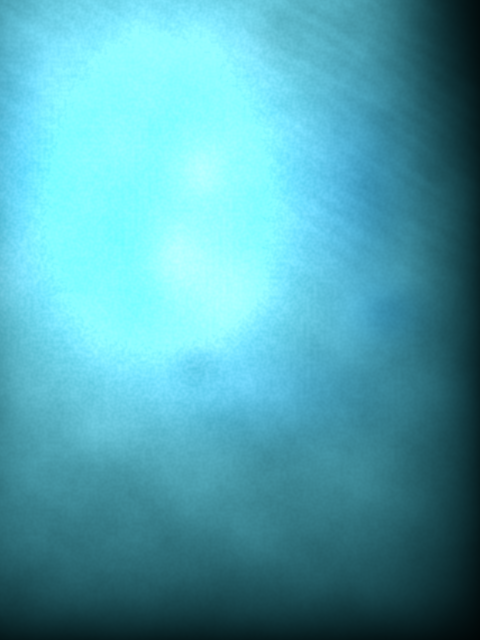
Write a WebGL 1 fragment shader that draws this background.

```glsl
precision highp float;
// A soft cyan glow, up and left of the centre, fading into dark teal edges.
// One light level is built from an uneven ellipse and exponential edge shade,
// mottled with gradient noise, then turned into colour by a smooth ramp.
uniform vec2 u_resolution;

#define GLOW_CENTER vec2(0.35, 0.66)
#define GLOW_GAIN 0.38
#define HAZE_LEVEL 0.77
#define RIGHT_FALLOFF 6.3
#define BOTTOM_FALLOFF 5.4
#define CLOUD_SCALE 8.0
#define CLOUD_AMOUNT 0.15
#define STREAK_AMOUNT 0.06
#define GRAIN_AMOUNT 0.04
#define BLUE_TINT vec3(-0.05, -0.01, 0.07)
#define PALE_TINT vec3(0.12, 0.02, 0.0)

vec2 hashGradient(vec2 cell) {
  float angle = 6.2832 * fract(sin(dot(cell, vec2(127.1, 311.7))) * 43758.5);
  return vec2(cos(angle), sin(angle));
}

float gradientNoise(vec2 p) {
  vec2 i = floor(p), f = fract(p);
  vec2 w = f * f * f * (f * (f * 6.0 - 15.0) + 10.0);
  float a = dot(hashGradient(i), f);
  float b = dot(hashGradient(i + vec2(1.0, 0.0)), f - vec2(1.0, 0.0));
  float c = dot(hashGradient(i + vec2(0.0, 1.0)), f - vec2(0.0, 1.0));
  float d = dot(hashGradient(i + 1.0), f - 1.0);
  return mix(mix(a, b, w.x), mix(c, d, w.x), w.y);
}

float clouds(vec2 p) {
  float sum = 0.0, amplitude = 0.6;
  for (int octave = 0; octave < 4; octave++) {
    sum += amplitude * gradientNoise(p);
    p = mat2(1.6, 1.2, -1.2, 1.6) * p + 3.7;
    amplitude *= 0.5;
  }
  return sum;
}

// Soft elliptical spot, 1 at its centre
float spot(vec2 uv, vec2 center, vec2 radius) {
  vec2 q = (uv - center) / radius;
  return exp(-dot(q, q));
}

// Bright ellipse with a different reach on each side
float glow(vec2 uv) {
  vec2 q = uv - GLOW_CENTER;
  vec2 reach = vec2(q.x > 0.0 ? 0.32 : 0.38, q.y > 0.0 ? 0.32 : 0.30);
  return 1.0 - smoothstep(0.4, 1.5, length(q / reach));
}

// Darkening toward the edges and the upper right corner
float edgeShade(vec2 uv) {
  float right = mix(0.2, 1.0, 1.0 - exp(-RIGHT_FALLOFF * (1.0 - uv.x)));
  float bottom = mix(0.14, 1.0, 1.0 - exp(-BOTTOM_FALLOFF * uv.y));
  float left = 1.0 - 0.18 * exp(-12.0 * uv.x);
  float corner = 1.0 - 0.7 * spot(uv, vec2(1.02, 1.02), vec2(0.18, 0.25));
  return right * bottom * left * corner;
}

vec3 lightRamp(float level) {
  return vec3(0.57 * pow(level, 1.4), level, min(1.1 * level, 1.0));
}

void main() {
  vec2 uv = gl_FragCoord.xy / u_resolution;
  vec2 p = vec2(uv.x * 0.75, uv.y);
  float core = glow(uv);

  // Mottling, fine grain, and diagonal streaks in the upper part
  float mottle = clouds(p * CLOUD_SCALE);
  float grain = gradientNoise(p * 190.0) + 0.7 * gradientNoise(p * 90.0 + 5.3);
  vec2 along = vec2(p.x * 0.85 - p.y * 0.53, p.x * 0.53 + p.y * 0.85);
  float streaks = gradientNoise(along.yx * vec2(70.0, 8.0))
                * smoothstep(0.4, 0.7, uv.y) * (1.0 - 0.8 * core);

  float level = (HAZE_LEVEL + GLOW_GAIN * core) * edgeShade(uv);
  level *= 1.0 + CLOUD_AMOUNT * mottle * (1.3 - core)
         + STREAK_AMOUNT * streaks + GRAIN_AMOUNT * grain;
  level -= 0.08 * spot(uv, vec2(0.41, 0.43), vec2(0.05, 0.03));
  level -= 0.08 * spot(uv, vec2(0.57, 0.94), vec2(0.06, 0.04));
  level -= 0.04 * spot(uv, vec2(0.77, 0.70), vec2(0.07, 0.04));
  level += 0.05 * spot(uv, vec2(0.73, 0.50), vec2(0.06, 0.06));
  level += 0.04 * spot(uv, vec2(0.82, 0.60), vec2(0.06, 0.06));
  vec3 color = lightRamp(clamp(level, 0.0, 0.99));

  // Bluer rim beside the glow, and pale patches inside it
  float blue = spot(uv, vec2(0.73, 0.70), vec2(0.12, 0.17))
             + 0.6 * spot(uv, vec2(0.80, 0.51), vec2(0.08, 0.05))
             + 0.6 * spot(uv, vec2(0.02, 0.78), vec2(0.12, 0.18))
             + 0.7 * spot(uv, vec2(0.55, 0.39), vec2(0.25, 0.08));
  float pale = spot(uv, vec2(0.42, 0.735), vec2(0.06, 0.05))
             + spot(uv, vec2(0.365, 0.59), vec2(0.06, 0.06))
             + 0.7 * spot(uv, vec2(0.46, 0.54), vec2(0.06, 0.07));
  float cyan = spot(uv, vec2(0.27, 0.67), vec2(0.17, 0.15));
  color += BLUE_TINT * blue + PALE_TINT * pale;
  color.r += 0.12 * mottle * core - 0.08 * cyan * (1.0 - min(pale, 1.0));
  color.r += 0.06 * grain * core;

  gl_FragColor = vec4(clamp(color, 0.0, 1.0), 1.0);
}
```
